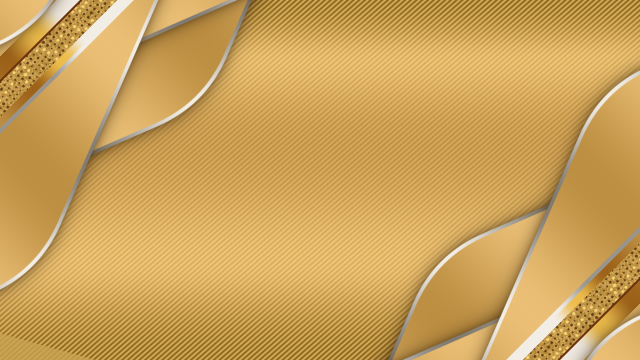
This background is drawn by a WebGL 2 fragment shader. Its source:

```glsl
#version 300 es
precision highp float;

#define RIM_WIDTH 0.010
#define SHADOW_DEPTH 0.50
#define SHADOW_SPREAD 0.017
#define STRIPE_PERIOD 0.0105
#define CORNER_BLEND 0.10
#define SHEEN_PERIOD 1.1
#define SILVER_PERIOD 0.9
#define GLITTER_CELL 0.0145

uniform vec2 u_resolution;
out vec4 fragColor;

const float TAU = 6.2831853;
const vec3 LIGHT_GOLD = vec3(0.92, 0.75, 0.46);
const vec3 DARK_GOLD = vec3(0.74, 0.56, 0.26);
const vec3 BRONZE = vec3(0.62, 0.39, 0.10);
const vec3 SHADE = vec3(0.26, 0.17, 0.04);
const vec3 PEARL = vec3(0.95, 0.93, 0.90);
const vec3 STEEL = vec3(0.50, 0.48, 0.45);

// Outward normals shared by the steep and shallow panel edges
const vec2 STEEP = vec2(0.917, 0.399);
const vec2 SHALLOW = vec2(0.400, 0.916);

float hash(vec2 cell) {
    return fract(sin(dot(cell, vec2(127.1, 311.7))) * 43758.5);
}

float cover(float d) {
    float aa = 0.8 / u_resolution.y;
    return 1.0 - smoothstep(-aa, aa, d);
}

float smoothMax(float a, float b, float k) {
    float h = max(k - abs(a - b), 0.0);
    return max(a, b) + h * h / (4.0 * k);
}

// Two slanted edges joined by a soft corner
float leaf(vec2 p, float steepOffset, float shallowOffset) {
    return smoothMax(dot(p, STEEP) - steepOffset,
                     dot(p, SHALLOW) - shallowOffset, CORNER_BLEND);
}

vec3 goldSheen(float t, float peak) {
    return mix(DARK_GOLD, LIGHT_GOLD, 0.5 + 0.5 * cos(TAU * (t - peak) / SHEEN_PERIOD));
}

vec3 silver(float t) {
    return mix(STEEL, PEARL, 0.5 - 0.5 * cos(TAU * (t + 0.2) / SILVER_PERIOD));
}

// Bronze to bright yellow to pearl along a ribbon
vec3 ribbon(float t) {
    vec3 c = mix(DARK_GOLD, BRONZE, smoothstep(-0.36, -0.16, t));
    c = mix(c, vec3(0.93, 0.74, 0.30), smoothstep(-0.14, 0.0, t));
    return mix(c, PEARL, smoothstep(0.02, 0.13, t));
}

void addPanel(inout vec3 color, float d, vec3 fill, vec3 rim) {
    float shadow = SHADOW_DEPTH * exp(-max(d, 0.0) / SHADOW_SPREAD);
    color = mix(color, SHADE, shadow);
    color = mix(color, rim, cover(d));
    color = mix(color, fill, cover(d + RIM_WIDTH));
}

// Vertical glow with fine diagonal grooves, stronger near top and bottom
vec3 backdrop(vec2 p) {
    float glow = exp(-pow((p.y - 0.165) / 0.13, 2.0))
               + exp(-pow((p.y - 0.72) / 0.19, 2.0));
    float border = smoothstep(0.17, 0.0, p.y) + smoothstep(0.74, 1.0, p.y);
    vec3 base = mix(vec3(0.78, 0.60, 0.30), vec3(0.90, 0.73, 0.42), min(glow, 1.0));
    base = mix(base, vec3(0.66, 0.51, 0.20), 0.75 * border);
    float groove = sin(TAU * dot(p, vec2(0.66, 0.75)) / STRIPE_PERIOD);
    base += groove * mix(0.055, 0.15, border) * vec3(1.0, 0.95, 0.75);
    float wedge = p.y - 0.926 - 0.28 * p.x;
    return mix(base, vec3(0.79, 0.64, 0.32), 0.8 * cover(-wedge));
}

// Dark pinholes and scattered bright flecks on a slanted grid
vec3 glitter(vec2 p) {
    vec2 grid = mat2(0.8, -0.6, 0.6, 0.8) * p / GLITTER_CELL;
    vec2 cell = floor(grid);
    float seed = hash(cell);
    float d = (length(fract(grid) - 0.5) - mix(0.12, 0.30, seed)) * GLITTER_CELL;
    vec3 c = vec3(0.76, 0.59, 0.28) + 0.16 * (hash(floor(grid * 3.0)) - 0.5);
    vec3 fleck = seed > 0.82 ? vec3(1.0, 0.88, 0.50) : vec3(0.30, 0.18, 0.05);
    return mix(c, fleck, 0.85 * cover(d));
}

void main() {
    // Height is one unit, y runs downward; the right half is a half-turn copy
    vec2 size = vec2(u_resolution.x / u_resolution.y, 1.0);
    vec2 p = gl_FragCoord.xy / u_resolution.y;
    p.y = 1.0 - p.y;
    vec3 color = backdrop(p);
    vec2 f = p.x > 0.5 * size.x ? size - p : p;
    float along = f.x - f.y;
    float across = f.x + f.y;

    // Petal, its overlapping tip and the large panel
    float petal = leaf(f, 0.641, 0.4965);
    addPanel(color, petal, goldSheen(along, -0.10), silver(along));
    float tip = max(petal, dot(f, SHALLOW) - 0.264);
    addPanel(color, tip, goldSheen(along, 0.40), silver(along + 0.25));
    addPanel(color, leaf(f, 0.4035, 0.738), goldSheen(along, 0.18), silver(along));

    // Diagonal sash: silver edge, ribbon, glitter, ribbon
    vec3 edge = mix(STEEL + 0.1, PEARL, smoothstep(-0.08, 0.10, along));
    color = mix(color, edge, cover(across - 0.372));
    color = mix(color, ribbon(along), cover(across - 0.356));
    color = mix(color, glitter(f), cover(across - 0.326));
    color = mix(color, vec3(0.42, 0.20, 0.05), cover(across - 0.230));
    color = mix(color, ribbon(along), cover(across - 0.222));
    color = mix(color, goldSheen(along, 0.0), cover(across - 0.157));

    // Corner panel
    addPanel(color, leaf(f, 0.144, 0.114), goldSheen(along, 0.15), silver(along + 0.35));
    fragColor = vec4(clamp(color, 0.0, 1.0), 1.0);
}
```
